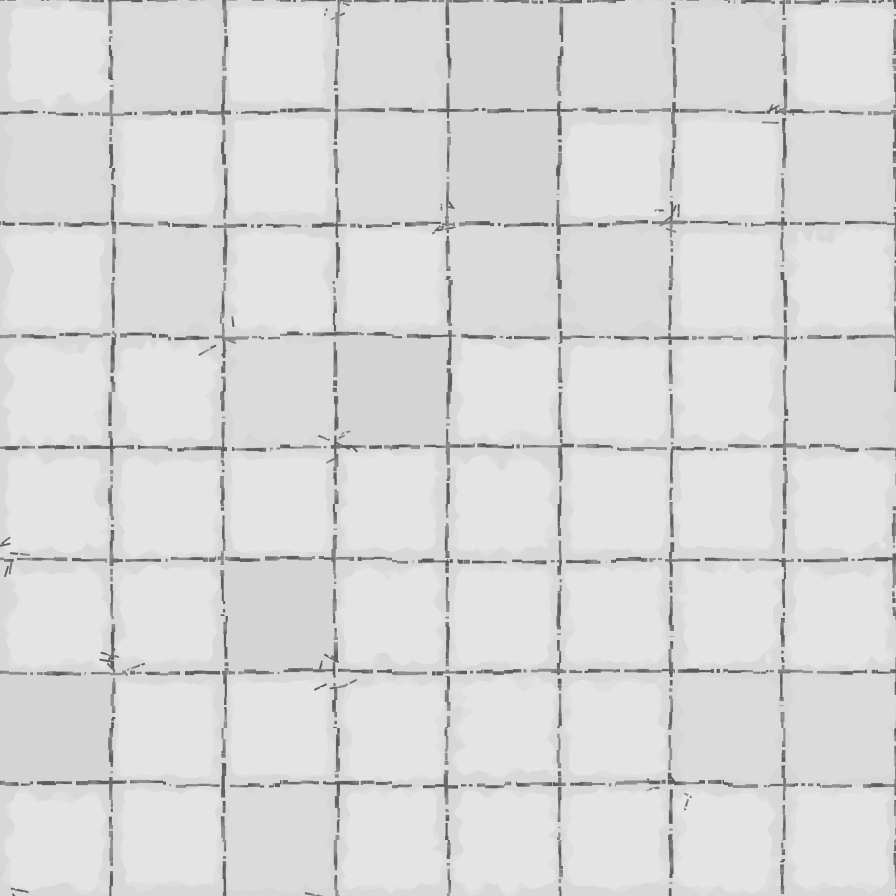
Write a WebGL 2 fragment shader that draws this pattern.

```glsl
#version 300 es
precision highp float;

uniform vec2 u_resolution;
out vec4 fragColor;

const float TILES = 8.0;
const vec3 GROUT = vec3(0.838);
const vec3 DULL = vec3(0.858);
const vec3 RIM = vec3(0.872);
const vec3 BRIGHT = vec3(0.896);
const vec3 INK_DARK = vec3(0.36);
const vec3 INK_PALE = vec3(0.56);

float hash(vec2 p) {
    vec3 q = fract(vec3(p.xyx) * 0.1031);
    q += dot(q, q.yzx + 33.33);
    return fract((q.x + q.y) * q.z);
}

vec2 hash2(vec2 p) {
    return vec2(hash(p + 17.3), hash(p + 61.7));
}

// Distance to the nearest scattered cell point
float cellular(vec2 p) {
    vec2 base = floor(p);
    float nearest = 2.0;
    for (int y = -1; y <= 1; y++) {
        for (int x = -1; x <= 1; x++) {
            vec2 cell = base + vec2(x, y);
            nearest = min(nearest, distance(p, cell + hash2(cell)));
        }
    }
    return nearest;
}

float layeredSines(float t, float seed) {
    float phase = seed * 40.0;
    return 0.5 * sin(t * 9.0 + phase) + 0.3 * sin(t * 23.0 + phase * 1.7)
         + 0.3 * sin(t * 57.0 + phase * 2.3);
}

float roundedBox(vec2 p, vec2 halfSize, float radius) {
    vec2 d = abs(p) - halfSize + radius;
    return length(max(d, 0.0)) + min(max(d.x, d.y), 0.0) - radius;
}

float segmentDistance(vec2 p, vec2 a, vec2 b) {
    vec2 ab = b - a;
    return length(p - a - ab * clamp(dot(p - a, ab) / dot(ab, ab), 0.0, 1.0));
}

float fill(float d, float blur) {
    return 1.0 - smoothstep(-blur, blur, d);
}

// Worn tile face with a scalloped edge
vec3 tileColor(vec2 p, float blur) {
    vec2 id = floor(p);
    float kind = hash(id + 4.0);
    float erosion = mix(0.02, 0.2, pow(hash(id + 29.0), 2.0));
    vec2 local = fract(p) - 0.5 - (hash2(id + 8.0) - 0.5) * 0.05;
    float wobble = 0.014 * (layeredSines(local.x, kind) + layeredSines(local.y, kind + 0.4));
    float lobes = (cellular(p * 5.0 + id * 3.0) - 0.35) * erosion;
    float d = roundedBox(local, vec2(0.415), 0.08) + wobble + lobes;
    float rimLobes = (cellular(p * 4.0 + 50.0) - 0.4) * 0.12;
    float rim = fill(d - 0.03 + rimLobes, blur);
    if (kind < 0.14) return GROUT - 0.008;
    if (kind < 0.36) return mix(GROUT, DULL, fill(d - 0.05 + rimLobes, blur));
    vec3 color = mix(GROUT + 0.01, RIM, rim);
    return mix(color, BRIGHT, fill(d, blur));
}

// Broken stroke along one joint
float jointInk(float across, float along, float blur) {
    float line = floor(across + 0.5);
    float edge = hash(vec2(floor(along + 0.5), line * 7.0 + 3.0));
    float dash = floor(along * 9.0 + edge);
    vec2 random = hash2(vec2(dash, line * 13.0));
    float offset = (edge - 0.5) * 0.035 + (random.x - 0.5) * 0.018;
    float halfWidth = mix(0.009, 0.019, random.y);
    float wear = layeredSines(along * 1.6, hash(vec2(line, 5.0))) + 0.45 + 0.25 * edge;
    float present = smoothstep(-0.08, 0.12, wear) * step(0.5, line);
    return fill(abs(across - line - offset) - halfWidth, blur) * present;
}

// Chipped slivers around some crossings
float crackInk(vec2 p, float blur) {
    vec2 corner = floor(p + 0.5);
    if (hash(corner + 91.0) > 0.15) return 0.0;
    float d = 1.0;
    for (int i = 0; i < 6; i++) {
        vec2 key = corner * 5.0 + float(i) * 11.0;
        vec2 start = (hash2(key) - 0.5) * 0.3;
        float angle = 6.2832 * hash(key + 2.0);
        vec2 reach = vec2(cos(angle), 0.6 * sin(angle)) * mix(0.05, 0.17, hash(key + 5.0));
        d = min(d, segmentDistance(p - corner, start, start + reach));
    }
    float flake = smoothstep(0.1, 0.3, cellular(p * 18.0));
    return fill(d - 0.009, blur) * flake;
}

void main() {
    vec2 p = gl_FragCoord.xy / u_resolution * TILES;
    float blur = 0.7 * TILES / min(u_resolution.x, u_resolution.y);
    vec3 color = tileColor(p, blur);
    float ink = max(jointInk(p.x, p.y, blur), jointInk(p.y, p.x + 31.0, blur));
    ink = max(ink, crackInk(p, blur));
    float fade = smoothstep(0.15, 0.8, cellular(p * 7.0));
    fragColor = vec4(mix(color, mix(INK_DARK, INK_PALE, fade), ink), 1.0);
}
```
